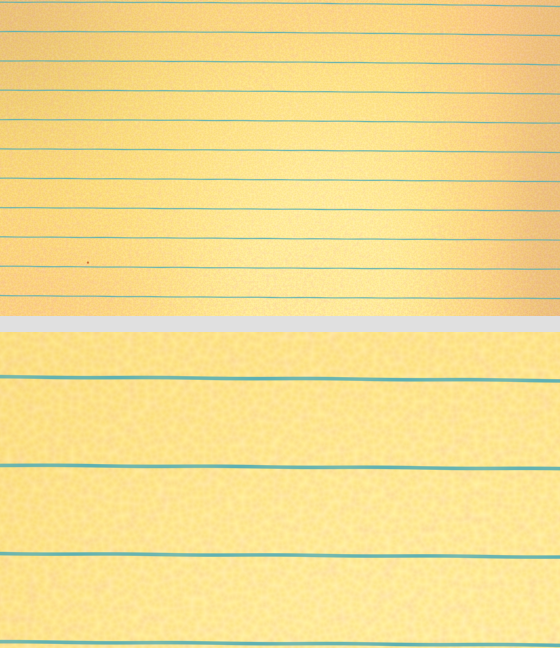
Top, the full canvas; bottom, a detail of the centre.
Write a Shadertoy shader that draws this pattern.

```glsl
// Warm yellow ruled paper with thin, slightly tilted blue lines and soft grain.

const vec3 PEACH = vec3(0.98, 0.79, 0.53);
const vec3 GOLD  = vec3(0.99, 0.86, 0.49);
const vec3 CREAM = vec3(1.00, 0.92, 0.62);
const vec3 INK   = vec3(0.36, 0.69, 0.70);
const float LINE_COUNT = 11.0;

vec2 hash2(vec2 p) {
    vec3 q = fract(p.xyx * vec3(0.1031, 0.1030, 0.0973));
    q += dot(q, q.yzx + 33.33);
    return fract((q.xx + q.yz) * q.zy);
}

// Distance to the nearest jittered cell point.
float cellular(vec2 p) {
    vec2 cell = floor(p), local = fract(p);
    float nearest = 2.0;
    for (int y = -1; y <= 1; y++)
    for (int x = -1; x <= 1; x++) {
        vec2 offset = vec2(x, y);
        vec2 delta = offset + hash2(cell + offset) - local;
        nearest = min(nearest, dot(delta, delta));
    }
    return sqrt(nearest);
}

// Broad, uneven tone from layered sines, roughly -1 to 1.
float blotches(vec2 p) {
    float sum = 0.0, weight = 0.5;
    for (int i = 0; i < 4; i++) {
        sum += weight * sin(p.x + 1.7 * sin(p.y)) * cos(p.y - 0.8 * p.x);
        p = mat2(1.5, 1.1, -1.1, 1.5) * p + 2.3;
        weight *= 0.6;
    }
    return sum;
}

float softSpot(vec2 p, vec2 center, vec2 radius) {
    vec2 d = (p - center) / radius;
    return exp(-dot(d, d));
}

// Paper lit from lower centre, with peach borders and mottled gold.
vec3 paperColor(vec2 p, float width) {
    vec2 uv = vec2(p.x / width, p.y);
    float tone = blotches(p * 4.0);
    float glow = softSpot(uv, vec2(0.57, 0.15), vec2(0.30, 0.65));
    float border = smoothstep(0.68, 1.0, uv.x)
                 + 0.45 * smoothstep(0.65, 1.0, uv.y)
                 + 0.65 * softSpot(uv, vec2(0.0, 0.0), vec2(0.30, 0.28))
                 + 0.35 * softSpot(uv, vec2(0.0, 0.8), vec2(0.16, 0.45));
    float fiber = cellular(p * 150.0) - 0.5;
    float fleck = cellular(p * 85.0 + 47.0) - 0.5;

    vec3 color = mix(GOLD, CREAM, clamp(1.15 * glow + 0.10 * tone, 0.0, 1.0));
    color = mix(color, PEACH, clamp(border + 0.14 * tone + 0.35 * fleck, 0.0, 1.0));
    color *= 1.0 - 0.06 * softSpot(uv, vec2(0.0, 0.9), vec2(0.25, 0.35));
    color *= 1.0 - 0.05 * smoothstep(0.85, 1.0, uv.x);
    return color + fiber * vec3(0.02, 0.05, 0.09) + fleck * vec3(0.0, -0.02, 0.07);
}

// Coverage of a stroke, keeping its total ink when thinner than a pixel.
float stroke(float dist, float thickness, float pixel) {
    float halfWidth = 0.5 * thickness;
    return clamp((min(dist + 0.5 * pixel, halfWidth)
                - max(dist - 0.5 * pixel, -halfWidth)) / pixel, 0.0, 1.0);
}

// Evenly spaced rules that tilt and bow gently across the sheet.
float ruledLines(vec2 p, float width, float pixel) {
    float across = p.x / width;
    float first = mix(0.0648, 0.0556, across);
    float pitch = mix(0.0928, 0.0924, across);
    float bow = 4.0 * across * (1.0 - across) * mix(-0.002, 0.004, p.y);
    float row = (p.y - first - bow) / pitch;
    float index = clamp(floor(row + 0.5), 0.0, LINE_COUNT - 1.0);
    float waver = 0.0003 * sin(p.x * 37.0 + index * 2.4);
    float dist = (row - index) * pitch + waver;
    float wear = 0.92 + 0.08 * sin(p.x * 61.0 + index * 5.1) * sin(p.x * 23.0 - index);
    return stroke(dist, 0.0037, pixel * 1.25) * wear;
}

void mainImage(out vec4 fragColor, in vec2 fragCoord) {
    float pixel = 1.0 / iResolution.y;
    float width = iResolution.x * pixel;
    vec2 p = fragCoord * pixel;

    vec3 color = paperColor(p, width);
    color = mix(color, INK, ruledLines(p, width, pixel));

    // One tiny rust speck
    float speckDist = length(p - vec2(0.157 * width, 0.169));
    float speck = 1.0 - smoothstep(0.001, 0.001 + 1.5 * pixel, speckDist);
    color = mix(color, vec3(0.75, 0.34, 0.16), 0.8 * speck);

    fragColor = vec4(clamp(color, 0.0, 1.0), 1.0);
}
```
